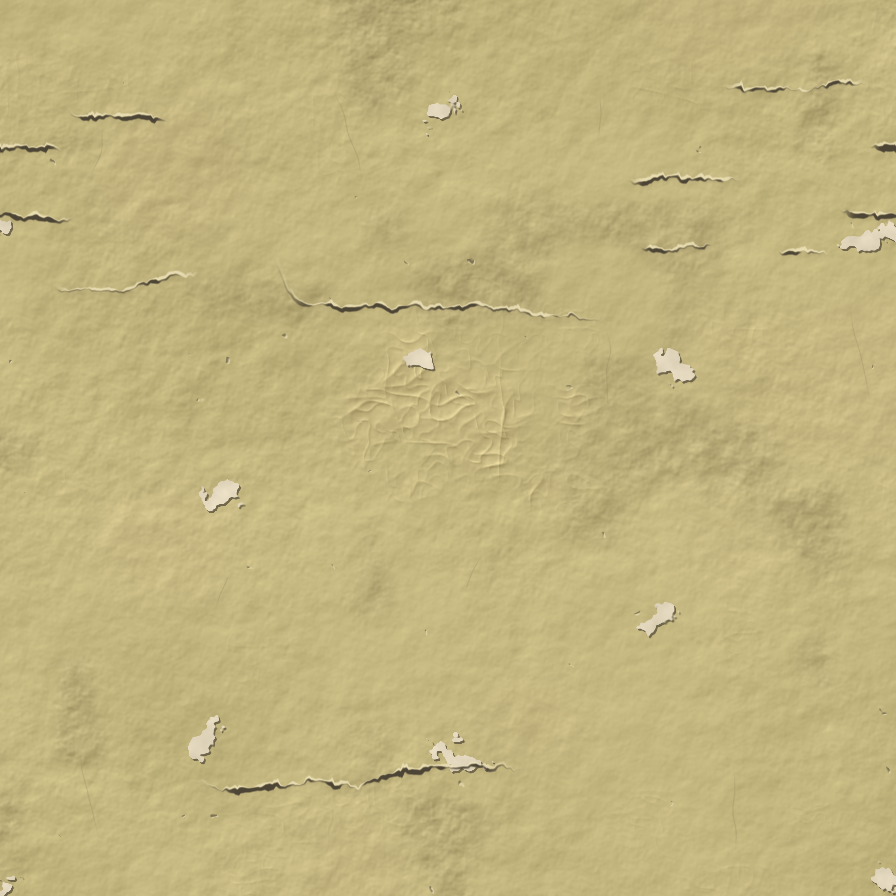
Give the GLSL for this texture, as a Shadertoy shader.

```glsl
// Aged khaki plaster wall with fine grain, peeling cracks, pale chips and wrinkles.
#define PAINT vec3(0.760, 0.709, 0.491)
#define PEACH vec3(0.790, 0.715, 0.520)
#define SMUDGE vec3(0.600, 0.550, 0.380)
#define LIP vec3(0.940, 0.895, 0.740)
#define BARE vec3(0.890, 0.845, 0.745)
#define SHADOW vec3(0.300, 0.270, 0.210)
#define GRAIN 0.52
#define CRACKS 10
#define CHIPS 9
#define SCRATCHES 9
const vec2 SPREAD = vec2(0.7549, 0.5698);
float hash(vec2 p) {
    vec3 q = fract(vec3(p.xyx) * 0.1031);
    q += dot(q, q.yzx + 33.33);
    return fract((q.x + q.y) * q.z);
}
float noise(vec2 p) {
    vec2 i = floor(p), f = fract(p);
    f = f * f * (3.0 - 2.0 * f);
    return mix(mix(hash(i), hash(i + vec2(1, 0)), f.x),
               mix(hash(i + vec2(0, 1)), hash(i + vec2(1, 1)), f.x), f.y);
}
float fbm(vec2 p) {
    float sum = 0.0, amp = 0.5;
    for (int i = 0; i < 4; i++, amp *= 0.5) {
        sum += amp * noise(p);
        p = mat2(1.6, 1.2, -1.2, 1.6) * p + 17.3;
    }
    return sum;
}
// Anti-aliased inside of a signed distance
float fill(float d) {
    float soft = max(0.0012, 0.8 / iResolution.y);
    return 1.0 - smoothstep(-soft, soft, d);
}
// Blistered area near the middle, plus weak stray ones
float wrinkleMask(vec2 p) {
    float r = length((p - vec2(0.52, 0.54)) * vec2(0.9, 1.1)) + (noise(p * 20.0) - 0.5) * 0.10;
    return 1.0 - smoothstep(0.05, 0.125, r) + 0.25 * smoothstep(0.70, 0.85, noise(p * 11.0 + 5.0));
}
float ridge(vec2 p) {
    float r = 1.0 - abs(2.0 * noise(p + 1.5 * noise(p * 0.7 + 40.0)) - 1.0);
    return r * r * r;
}
// Wrinkles, including one upright crease
float wrinkles(vec2 p) {
    float crease = exp(-abs(p.x - 0.555 - 0.008 * noise(p * 50.0)) / 0.003);
    return (0.16 * ridge(p * vec2(38.0, 55.0)) + 0.10 * ridge(p * vec2(90.0, 75.0) + 9.0)
          + 0.16 * crease) * wrinkleMask(p);
}
// Height of a crack line at x; the second one curls up at its left end
float crackPath(float x, float len, float id) {
    float curl = smoothstep(0.78, 1.0, -x / len);
    return (id == 1.0 ? 0.05 : 0.005) * curl * curl
         + (noise(vec2(x * 16.0, id * 7.0)) - 0.5) * 0.014
         + (noise(vec2(x * 75.0, id * 9.0)) - 0.5) * 0.006
         + (noise(vec2(x * 230.0, id * 4.0)) - 0.5) * 0.0035;
}
// x: dark gap, y: bright lifted lip, z: soft shade below
vec3 crack(vec2 p, float id) {
    bool big = id < 2.0;
    vec2 centre = vec2(fract(0.5 * fract(0.5 + id * SPREAD.x) + 0.75),
                       0.66 + 0.26 * fract(0.1 + id * SPREAD.y));
    if (big) centre = mix(vec2(0.40, 0.13), vec2(0.49, 0.655), id);
    float len = big ? 0.19 : mix(0.025, 0.10, hash(vec2(id, 3.0)));
    vec2 q = p - centre;
    q.x = fract(q.x + 0.5) - 0.5;
    q.y += q.x * 0.2 * (hash(vec2(id, 8.0)) - 0.5);
    float y = crackPath(q.x, len, id);
    float slope = (crackPath(q.x + 0.001, len, id) - y) / 0.001;
    float d = (q.y - y) / sqrt(1.0 + slope * slope);
    float taper = smoothstep(0.0, 0.3, 1.0 - abs(q.x) / len);
    float gap = 0.6 * noise(vec2(q.x * 30.0, id * 5.0)) + 0.4 * noise(vec2(q.x * 130.0, id * 6.0));
    float w = 0.0042 * taper * gap * gap + 0.0003;
    float lip = 0.0021 * noise(vec2(q.x * 110.0, id + 30.0));
    return taper * vec3(fill(abs(d) - w) * smoothstep(0.05, 0.6, gap),
                        fill(abs(d - w - lip) - lip) * 0.8, exp(-abs(d + 0.002) / 0.003) * 0.2);
}
float chipDistance(vec2 p, float id) {
    vec2 q = fract(p - vec2(0.47, 0.60) - id * SPREAD + 0.5) - 0.5;
    float r = mix(0.009, 0.025, hash(vec2(id, 21.0))), a = 2.4 * (hash(vec2(id, 14.0)) - 0.5);
    q = mat2(cos(a), -sin(a), sin(a), cos(a)) * q;
    float rough = 1.3 * noise(p * 55.0) + 1.0 * noise(p * 120.0) + 0.5 * noise(p * 260.0) - 1.4;
    return length(q * vec2(0.8, 1.5)) + r * (rough - 0.9);
}
// Faint, mostly upright hairline
float scratch(vec2 p, float id) {
    vec2 q = p - fract(vec2(0.11, 0.83) + id * SPREAD.yx);
    float len = mix(0.02, 0.06, hash(vec2(id, 51.0)));
    q.x += q.y * (hash(vec2(id, 52.0)) - 0.5) + 0.006 * (noise(vec2(q.y * 40.0, id)) - 0.5);
    return fill(abs(q.x) - 0.0004) * (1.0 - smoothstep(len * 0.4, len, abs(q.y)));
}
void mainImage(out vec4 fragColor, in vec2 fragCoord) {
    vec2 p = fragCoord / iResolution.y, toLight = vec2(-0.0014, 0.0021);
    // Broad tone, warm stains and grey smudges
    vec3 col = PAINT + (fbm(p * 5.0) - 0.46) * vec3(0.07, 0.07, 0.065);
    float stain = 0.35 * (smoothstep(0.55, 0.85, noise(p * 5.0 + 60.0)) + wrinkleMask(p));
    float smudge = smoothstep(0.70, 0.92, noise(p * 12.0 + 90.0));
    col = mix(mix(col, PEACH, min(stain, 0.5)), SMUDGE, 0.6 * smudge * fbm(p * 60.0 + 8.0));
    // Patchy grain and wrinkles lit from the upper left
    float relief = (fbm(p * 36.0) - fbm((p + toLight) * 36.0)) * GRAIN;
    relief *= 0.65 + 0.6 * noise(p * 7.0 + 33.0) + 0.7 * smudge;
    relief += wrinkles(p) - wrinkles(p + toLight);
    col += clamp(relief, -0.20, 0.16) * vec3(1.0, 0.98, 0.85);
    for (int i = 0; i < SCRATCHES; i++) col = mix(col, SMUDGE, 0.5 * scratch(p, float(i)));
    // Sparse ragged pits with a bright rim
    vec2 cell = floor(p * 26.0);
    vec2 pit = p - (cell + 0.2 + 0.6 * vec2(hash(cell + 11.0), hash(cell + 23.0))) / 26.0;
    pit += 0.006 * (vec2(noise(p * 220.0), noise(p * 220.0 + 9.0)) - 0.5);
    float r = 0.0022 * hash(cell + 37.0), present = step(0.93, hash(cell + 70.0));
    col = mix(col, LIP, 0.6 * present * fill(length(pit + vec2(-0.002, 0.002)) - r));
    col = mix(col, SHADOW, 0.55 * present * fill(length(pit) - r));
    // Chips of bare plaster with a shaded lower right edge
    for (int i = 0; i < CHIPS; i++) {
        float chip = fill(chipDistance(p, float(i)));
        float shade = fill(chipDistance(p + vec2(-0.0018, 0.0022), float(i)));
        col = mix(mix(col, SHADOW, 0.7 * shade), BARE + 0.12 * (fbm(p * 60.0) - 0.5), chip);
    }
    // Cracks with lifted paint edges
    for (int i = 0; i < CRACKS; i++) {
        vec3 c = crack(p, float(i));
        col = mix(mix(mix(col, SMUDGE, c.z), LIP, c.y), SHADOW, c.x);
    }
    fragColor = vec4(clamp(col, 0.0, 1.0), 1.0);
}
```
